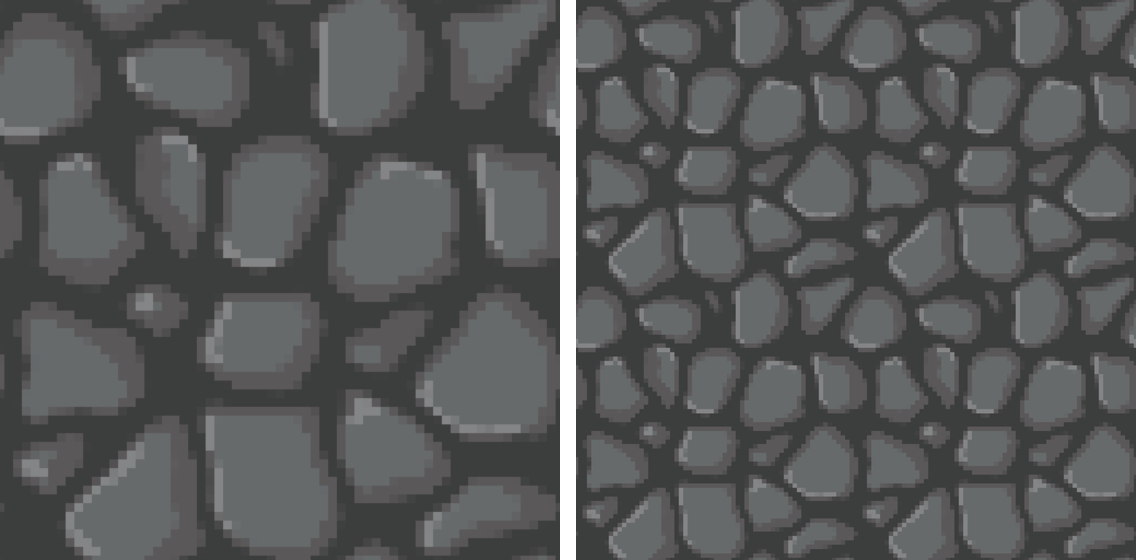
Left, the tile; right, the same tile 2 across and 2 down.
Write a WebGL 1 fragment shader that draws this texture.

```glsl
precision highp float;
uniform vec2 u_resolution;

const vec3 GAP_COLOR = vec3(0.235, 0.242, 0.238);
const vec3 RIM_COLOR = vec3(0.357, 0.345, 0.350);
const vec3 FACE_COLOR = vec3(0.400, 0.415, 0.420);
const vec3 GLINT_COLOR = vec3(0.518, 0.520, 0.525);

// Lengths are in texels; the canvas is TEXELS wide and high.
const float TEXELS = 64.0;
const vec2 GRID = vec2(5.0, 4.0);   // stones across and up
const float JITTER = 0.74;
const float SIZE_SPREAD = 95.0;     // variation of stone size, in square texels
const float ROUNDING = 0.75;        // lower is rounder
const float GAP_MIN = 0.65;
const float GAP_SPREAD = 0.75;      // variation of the gap from stone to stone
const float RIM_WIDTH = 1.27;
const float RIM_SHIFT = 0.75;       // thins the rim on the lit side
const float GLINT_WIDTH = 0.85;
const float GLINT_ARC = 0.66;       // cosine of the half angle of the glint
const float GLINT_SHARE = 0.85;     // part of the stones that have a glint
const float WARP = 3.0;
const float WARP_PERIOD = 8.0;
const float TEXEL_BLUR = 0.1;

vec3 hash(vec2 p) {
  vec3 q = fract(vec3(p.xyx) * vec3(0.1031, 0.1030, 0.0973));
  q += dot(q, q.yzx + 33.33);
  return fract((q.xxy + q.yzz) * q.zyx);
}

// Whole cell numbers wrapped to the period, safe from rounding
vec2 wrap(vec2 cell, vec2 period) {
  return floor(mod(cell + 0.5, period));
}

// Gradient noise that repeats every WARP_PERIOD cells
float cornerSlope(vec2 cell, vec2 corner, vec2 f, float seed) {
  float angle = 6.2832 * hash(wrap(cell + corner, vec2(WARP_PERIOD)) + seed).x;
  return dot(vec2(cos(angle), sin(angle)), f - corner);
}

float gradientNoise(vec2 p, float seed) {
  vec2 cell = floor(p);
  vec2 f = p - cell;
  vec2 u = f * f * f * (f * (f * 6.0 - 15.0) + 10.0);
  float low = mix(cornerSlope(cell, vec2(0.0), f, seed),
                  cornerSlope(cell, vec2(1.0, 0.0), f, seed), u.x);
  float high = mix(cornerSlope(cell, vec2(0.0, 1.0), f, seed),
                   cornerSlope(cell, vec2(1.0), f, seed), u.x);
  return mix(low, high, u.y);
}

// Stone centre in xy, size weight in z
vec3 stoneSeed(vec2 cell) {
  vec3 h = hash(wrap(cell, GRID) + 17.0);
  return vec3((cell + 0.5 + JITTER * (h.xy - 0.5)) * TEXELS / GRID, SIZE_SPREAD * h.z);
}

float power(vec2 p, vec3 seed) {
  vec2 d = p - seed.xy;
  return dot(d, d) - seed.z;
}

vec3 texelColor(vec2 texel) {
  vec2 p = texel + 0.5;
  vec2 n = p * WARP_PERIOD / TEXELS;
  p += WARP * vec2(gradientNoise(n, 41.0), gradientNoise(n, 83.0));
  vec2 home = floor(p * GRID / TEXELS);

  // Owning stone of the weighted Voronoi diagram
  vec3 owner = vec3(0.0);
  vec2 ownerCell = home;
  float nearest = 1e6;
  for (int y = -2; y <= 2; y++) {
    for (int x = -2; x <= 2; x++) {
      vec2 cell = home + vec2(float(x), float(y));
      vec3 seed = stoneSeed(cell);
      float d = power(p, seed);
      if (d < nearest) {
        nearest = d;
        owner = seed;
        ownerCell = cell;
      }
    }
  }

  // Smooth distance to the cell border, and the direction towards it
  float total = 1e-9;
  vec2 outward = vec2(1e-9);
  for (int y = -2; y <= 2; y++) {
    for (int x = -2; x <= 2; x++) {
      vec3 seed = stoneSeed(home + vec2(float(x), float(y)));
      vec2 between = seed.xy - owner.xy;
      float span = length(between);
      if (span > 0.01) {
        float border = (power(p, seed) - nearest) / (2.0 * span);
        float weight = exp(-ROUNDING * border);
        total += weight;
        outward += weight * between / span;
      }
    }
  }
  vec3 trait = hash(wrap(ownerCell, GRID) + 59.0);
  float depth = -log(total) / ROUNDING - GAP_MIN - GAP_SPREAD * trait.z;
  outward = normalize(outward);

  // Each stone is lit from its own side, mostly the upper left
  float angle = 2.4 + 4.0 * (trait.x - 0.5);
  float facing = dot(outward, vec2(cos(angle), sin(angle)));
  float faceDepth = depth - RIM_WIDTH + RIM_SHIFT * facing;

  float face = smoothstep(-0.12, 0.12, faceDepth);
  float glint = face * (1.0 - smoothstep(-0.08, 0.08, faceDepth - GLINT_WIDTH));
  glint *= smoothstep(-0.03, 0.03, facing - GLINT_ARC) * step(trait.y, GLINT_SHARE);

  vec3 color = mix(GAP_COLOR, RIM_COLOR, smoothstep(-0.22, 0.22, depth));
  color = mix(color, FACE_COLOR, face);
  return mix(color, GLINT_COLOR, glint);
}

void main() {
  // Blend the four nearest texels over a narrow seam; canvas edges cut texels in half
  vec2 t = gl_FragCoord.xy / u_resolution * TEXELS;
  vec2 base = floor(t);
  vec2 blend = smoothstep(0.5 - TEXEL_BLUR, 0.5 + TEXEL_BLUR, t - base);
  vec3 color = vec3(0.0);
  for (int i = 0; i < 4; i++) {
    vec2 corner = vec2(mod(float(i), 2.0), floor(float(i) / 2.0 + 0.25));
    vec2 share = mix(1.0 - blend, blend, corner);
    float weight = share.x * share.y;
    if (weight > 0.0) color += weight * texelColor(wrap(base + corner, vec2(TEXELS)));
  }
  gl_FragColor = vec4(color, 1.0);
}
```
